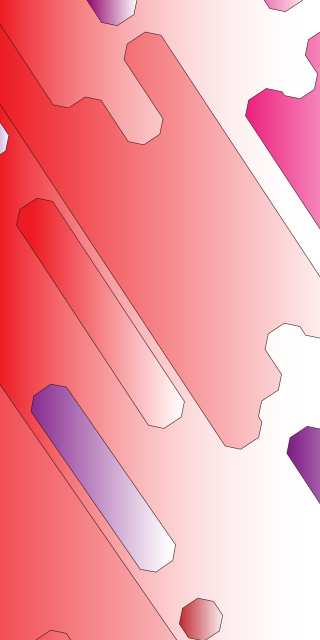
A WebGL 1 fragment shader for this background:

```glsl
precision highp float;

uniform vec2 u_resolution;

// Design grid: canvas width is 384 units, y runs downward
const vec2 GRID = vec2(384.0, 768.0);
const float CUT = 13.5;   // corner chamfer
const float FAR = 1200.0; // lane end beyond the canvas

const vec2 LANE_DIR = vec2(0.55, 0.835);
const vec2 STEEP_DIR = vec2(0.569, 0.822);

const vec3 WHITE = vec3(1.0);
const vec3 RED = vec3(0.93, 0.11, 0.14);
const vec3 BRICK = vec3(0.74, 0.13, 0.16);
const vec3 PURPLE = vec3(0.53, 0.16, 0.56);
const vec3 PLUM = vec3(0.57, 0.03, 0.43);
const vec3 MAGENTA = vec3(0.93, 0.12, 0.49);
const vec3 PINK = vec3(0.96, 0.52, 0.73);
const vec3 LILAC = vec3(0.84, 0.76, 0.89);
const vec3 INK = vec3(0.22, 0.08, 0.1);

// Coordinates along and across a diagonal direction
vec2 toLane(vec2 p, vec2 dir) {
  return vec2(dot(p, dir), dot(p, vec2(dir.y, -dir.x)));
}

// Bar with cut corners, spanning start..end along and left..right across
float bar(vec2 q, float start, float end, float left, float right) {
  vec2 center = 0.5 * vec2(start + end, left + right);
  vec2 halfSize = 0.5 * vec2(end - start, right - left);
  vec2 e = abs(q - center) - halfSize;
  return max(max(e.x, e.y), (e.x + e.y + CUT) * 0.7071);
}

// Union with a chamfer filling the inner corners
float join(float a, float b) {
  return min(min(a, b), (a + b - CUT) * 0.7071);
}

// Horizontal two-colour gradient
vec3 fade(float x, float from, float to, vec3 a, vec3 b) {
  return mix(a, b, clamp((x - from) / (to - from), 0.0, 1.0));
}

// Filled shape with a thin dark outline
vec3 paint(vec3 base, vec3 fill, float d, float pixel) {
  vec3 color = mix(base, fill, 1.0 - smoothstep(-0.6 * pixel, 0.6 * pixel, d));
  float line = 1.0 - smoothstep(0.0, 0.4 + 0.6 * pixel, abs(d));
  return mix(color, INK, 0.6 * line);
}

// Wide stepped band made of four neighbouring lanes
float steppedBand(vec2 q) {
  float d = bar(q, -FAR, 609.0, -68.8, -16.0);
  d = join(d, bar(q, 153.5, 574.5, -42.0, 35.0));
  d = join(d, bar(q, 240.0, 511.5, 10.0, 110.0));
  return join(d, bar(q, 128.0, 551.0, 85.0, 138.0));
}

// Stepped group of three lanes leaving at the right
float steppedCorner(vec2 q) {
  float d = bar(q, 264.5, FAR, 169.6, 222.0);
  d = join(d, bar(q, 297.0, FAR, 195.0, 296.0));
  return join(d, bar(q, 243.3, FAR, 269.5, 322.0));
}

void main() {
  vec2 uv = gl_FragCoord.xy / u_resolution;
  vec2 p = vec2(uv.x, 1.0 - uv.y) * GRID;
  float pixel = GRID.x / u_resolution.x;
  vec2 q = toLane(p, LANE_DIR);
  vec2 s = toLane(p, STEEP_DIR);
  float x = p.x;

  // Backdrop, broad band and lower-left slab
  vec3 color = mix(WHITE, RED, (1.0 - uv.x) * (1.0 - uv.x));
  color = paint(color, mix(RED, WHITE, 0.92 * uv.x), steppedBand(q), pixel);
  color = paint(color, mix(RED, WHITE, 0.22 + 0.85 * uv.x), s.y + 262.6, pixel);

  // Bars entering from the top and left
  color = paint(color, fade(x, 105.0, 165.0, PLUM, WHITE),
                bar(q, -FAR, 103.0, 87.0, 138.0), pixel);
  color = paint(color, fade(x, 312.0, 375.0, MAGENTA + vec3(0.0, 0.3, 0.18), WHITE),
                bar(q, -FAR, 200.0, 264.7, 316.0), pixel);
  color = paint(color, fade(x, 0.0, 12.0, LILAC, WHITE),
                bar(q, -FAR, 155.0, -132.0, -80.5), pixel);

  // Floating bars
  color = paint(color, fade(x, 40.0, 220.0, RED, WHITE),
                bar(q, 223.0, 537.5, -132.0, -80.2), pixel);
  color = paint(color, fade(x, 36.0, 205.0, PURPLE, WHITE),
                bar(s, 413.6, 670.8, -250.4, -198.8), pixel);
  color = paint(color, fade(x, 213.0, 272.0, BRICK, WHITE),
                bar(q, 730.0, 777.0, -232.0, -183.0), pixel);

  // Bars leaving at the right and bottom
  color = paint(color, fade(x, 294.0, 384.0, MAGENTA, PINK),
                steppedCorner(q), pixel);
  color = paint(color, fade(x, 345.0, 480.0, PURPLE - vec3(0.04, 0.06, 0.04), WHITE),
                bar(q, 630.0, FAR, -11.7, 40.0), pixel);
  color = paint(color, fade(x, 44.0, 260.0, mix(RED, WHITE, 0.27), WHITE),
                bar(q, 665.0, FAR, -404.0, -351.5), pixel);

  gl_FragColor = vec4(color, 1.0);
}
```
